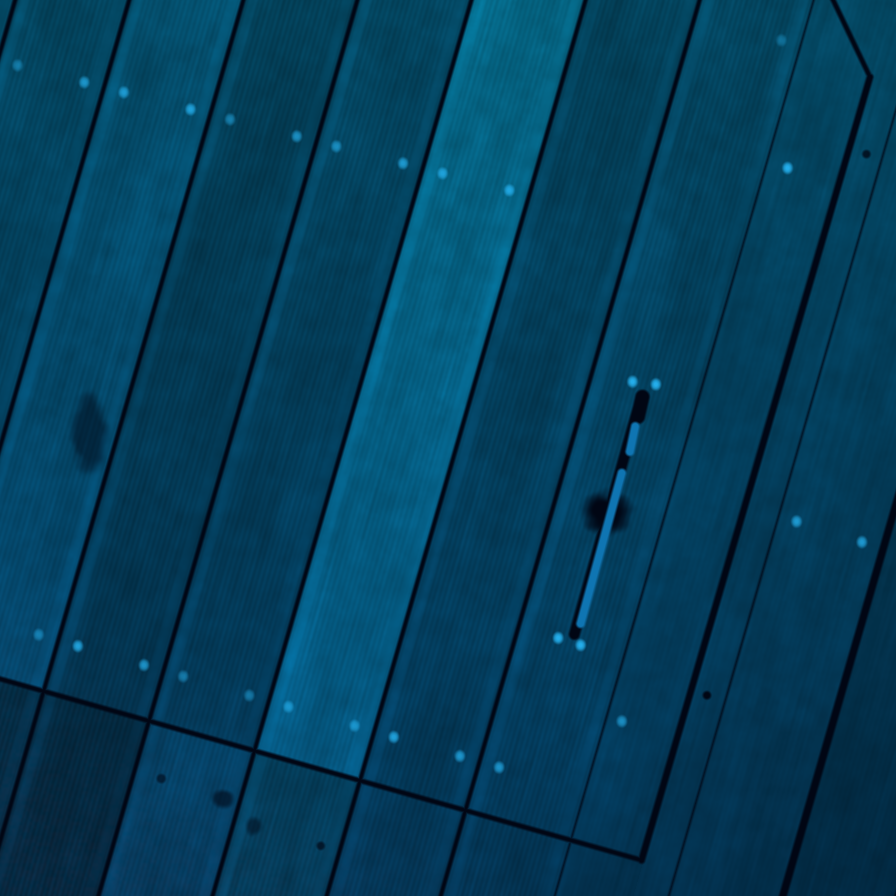
Write a WebGL 1 fragment shader that draws this texture.

```glsl
precision highp float;
uniform vec2 u_resolution;

#define SLANT 0.289
#define SEAM_START 0.017
#define SEAM_PERIOD 0.1273
#define SEAM_WIDTH 0.0025
#define FRAME_WIDTH 0.0038
#define RIVET_OFFSET 0.0237
#define RIB_PERIOD 0.0058
#define RIB_DEPTH 0.05
#define GRIME 0.26
#define INK vec3(0.004, 0.025, 0.08)
#define GLINT vec3(0.14, 0.68, 0.92)

float hash(vec2 p) {
  return fract(sin(dot(p, vec2(127.1, 311.7))) * 43758.5453);
}

float noise(vec2 p) {
  vec2 i = floor(p), f = fract(p);
  f = f * f * (3.0 - 2.0 * f);
  return mix(mix(hash(i), hash(i + vec2(1, 0)), f.x),
             mix(hash(i + vec2(0, 1)), hash(i + vec2(1, 1)), f.x), f.y);
}

float fbm(vec2 p) {
  float sum = 0.0, amp = 0.5;
  for (int i = 0; i < 4; i++) {
    sum += amp * noise(p);
    p = p * 2.03 + 7.1;
    amp *= 0.5;
  }
  return sum;
}

float segment(vec2 p, vec2 a, vec2 b) {
  vec2 ab = b - a;
  return length(p - a - ab * clamp(dot(p - a, ab) / dot(ab, ab), 0.0, 1.0));
}

// Soft coverage of a stroke of half width w at distance d
float stroke(float d, float w) {
  float soft = max(0.002, 0.75 / u_resolution.y);
  return 1.0 - smoothstep(w - soft, w + soft, d);
}

float isPanel(float k, float n) { return 1.0 - step(0.5, abs(k - n)); }

float rivet(vec2 p, vec2 c) {
  float d = length((p - c) * vec2(1.0, 0.88));
  return stroke(d, 0.0055) * (0.7 + 0.3 * stroke(d, 0.003));
}

// Rivets on both sides of every seam, along y = row.x - row.y * x
float rivetRow(vec2 p, float u, vec2 row, vec2 range) {
  float k = floor((u - SEAM_START) / SEAM_PERIOD + 0.5), sum = 0.0;
  for (int i = 0; i < 2; i++) {
    float side = float(i) * 2.0 - 1.0;
    float ru = SEAM_START + k * SEAM_PERIOD + side * RIVET_OFFSET;
    float x = (ru - SLANT + SLANT * row.x) / (1.0 + SLANT * row.y);
    float shine = mix(0.5, 0.9, hash(vec2(k + 3.0, side + row.x)));
    float inside = step(range.x, ru) * step(ru, range.y);
    sum += inside * shine * rivet(p, vec2(x, row.x - row.y * x));
  }
  return sum;
}

float smudge(vec2 p, vec2 c, vec2 r) {
  float d = length((p - c) / r) + 0.3 * (noise(p * 90.0) - 0.5);
  return 1.0 - smoothstep(0.5, 1.2, d);
}

void main() {
  vec2 p = gl_FragCoord.xy / u_resolution;
  float u = p.x + SLANT * (1.0 - p.y);
  float k = floor((u - SEAM_START) / SEAM_PERIOD);
  float local = u - SEAM_START - k * SEAM_PERIOD;
  float crossY = 0.2422 - 0.282 * p.x;
  float below = step(p.y, crossY) * step(u, 0.996);

  // Panel tones above and below the cross seam
  float upper = 1.0 + 0.13 * isPanel(k, 1.0) - 0.12 * isPanel(k, 2.0)
    - 0.05 * isPanel(k, 3.0) + 0.38 * isPanel(k, 4.0)
    - 0.06 * isPanel(k, 5.0) - 0.12 * step(8.5, k);
  float lower = 0.95 - 0.25 * step(k, 2.5) + 0.1 * isPanel(k, 3.0);
  float tone = mix(upper, lower, below);

  // Raised edges, ribs and worn grain
  float inner = 1.0 - step(6.5, k);
  float rightEdge = 1.0 - smoothstep(0.002, 0.009, abs(local - 0.011));
  float leftEdge = 1.0 - smoothstep(0.002, 0.009, abs(SEAM_PERIOD - local - 0.011));
  tone += inner * (0.16 * rightEdge + 0.08 * leftEdge);
  float ribs = sin(6.2832 * u / RIB_PERIOD);
  tone += RIB_DEPTH * ribs * (1.0 - max(rightEdge, leftEdge)) * mix(0.3, 1.0, inner);
  tone *= 1.0 + GRIME * (fbm(vec2(u * 22.0, p.y * 7.0)) - 0.47);
  tone *= 1.0 + 0.1 * (noise(vec2(u * 230.0, p.y * 14.0)) - 0.5);
  tone *= 1.0 + 0.2 * (fbm(p * 50.0) - 0.47);
  tone *= 1.0 - 0.2 * smoothstep(0.3, 1.0, p.x - p.y);
  vec3 color = mix(vec3(0.012, 0.225, 0.36), vec3(0.013, 0.272, 0.375), p.y) * tone;
  color.g *= 1.0 + 0.06 * isPanel(k, 4.0);
  color.r += 0.04 * noise(p * 260.0) * smoothstep(0.45, 0.0, p.y + 0.6 * p.x);

  // Dirt
  float dirt = 0.5 * smudge(p, vec2(0.1, 0.518), vec2(0.02, 0.05));
  dirt = max(dirt, 0.6 * smudge(p, vec2(0.248, 0.109), vec2(0.013, 0.011)));
  dirt = max(dirt, 0.5 * smudge(p, vec2(0.284, 0.078), vec2(0.01, 0.011)));
  dirt = max(dirt, stroke(length(p - vec2(0.789, 0.224)), 0.0045));
  dirt = max(dirt, 0.8 * stroke(length(p - vec2(0.967, 0.828)), 0.0045));
  dirt = max(dirt, 0.7 * stroke(length(p - vec2(0.358, 0.056)), 0.0045));
  dirt = max(dirt, 0.6 * stroke(length(p - vec2(0.18, 0.131)), 0.005));

  // Slanted seams, cross seam and heavy frame
  float seam = floor((u - SEAM_START) / SEAM_PERIOD + 0.5);
  float seamDist = 0.961 * abs(u - SEAM_START - seam * SEAM_PERIOD);
  float thin = isPanel(seam, 7.0) + isPanel(seam, 8.0);
  float width = SEAM_WIDTH - 0.0013 * thin + 0.0018 * isPanel(seam, 9.0);
  float dark = stroke(seamDist, width) * (1.0 - 0.2 * thin);
  vec2 corner = vec2(0.716, 0.04), bend = vec2(0.971, 0.914);
  dark = max(dark, stroke(segment(p, vec2(-0.02, 0.248), corner), 0.0028));
  dark = max(dark, stroke(segment(p, corner, bend), FRAME_WIDTH));
  dark = max(dark, stroke(segment(p, bend, vec2(0.925, 1.01)), 0.0028));

  // Recessed slot with its hub and bright bar
  dark = max(dark, stroke(segment(p, vec2(0.715, 0.555), vec2(0.641, 0.292)), 0.006));
  dark = max(dark, stroke(segment(p, vec2(0.717, 0.557), vec2(0.712, 0.535)), 0.008));
  dark = max(dark, smudge(p, vec2(0.677, 0.427), vec2(0.028, 0.024)));
  color = mix(color, INK, max(dark, dirt));
  float bar = segment(p, vec2(0.694, 0.472), vec2(0.648, 0.304));
  bar = min(bar, segment(p, vec2(0.709, 0.524), vec2(0.703, 0.496)));
  color = mix(color, vec3(0.06, 0.46, 0.7), stroke(bar, 0.0048));

  // Rivets
  float shine = rivetRow(p, u, vec2(0.932, 0.254), vec2(0.0, 0.65));
  shine += rivetRow(p, u, vec2(0.304, 0.288), vec2(0.24, 0.81));
  shine += rivet(p, vec2(0.879, 0.8125)) + 0.4 * rivet(p, vec2(0.872, 0.955));
  shine += 0.8 * (rivet(p, vec2(0.889, 0.418)) + rivet(p, vec2(0.962, 0.395)));
  shine += 0.7 * rivet(p, vec2(0.694, 0.195));
  shine += rivet(p, vec2(0.706, 0.574)) + rivet(p, vec2(0.732, 0.571));
  shine += rivet(p, vec2(0.623, 0.288)) + rivet(p, vec2(0.648, 0.28));
  color = mix(color, GLINT, clamp(shine, 0.0, 1.0));
  gl_FragColor = vec4(color, 1.0);
}
```
